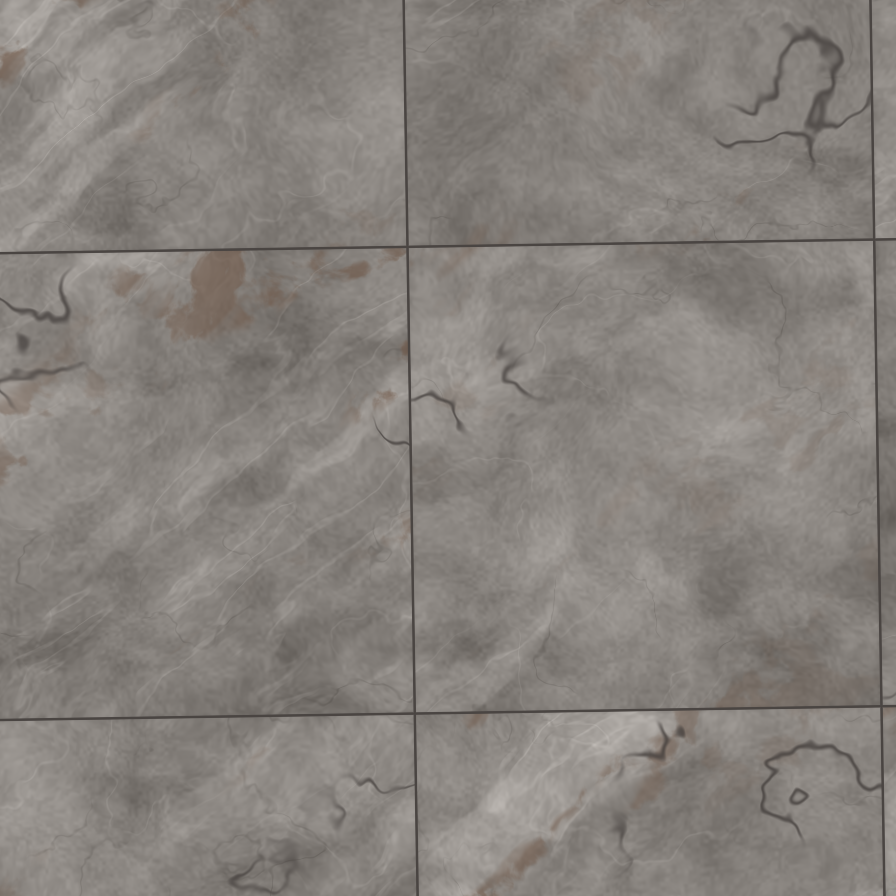
Write a Shadertoy shader that draws this texture.

```glsl
// Grey marble floor tiles, slightly rotated, separated by thin dark grout.
// Each tile samples its own patch of layered noise: soft clouds, diagonal
// pale streaks, fine veins, broken rust seams and a few dark cracks.

float hash(vec2 p) {
    vec3 h = fract(p.xyx * vec3(0.1031, 0.1030, 0.0973));
    h += dot(h, h.yzx + 33.33);
    return fract((h.x + h.y) * h.z);
}

float noise(vec2 p) {
    vec2 i = floor(p), f = fract(p);
    f = f * f * (3.0 - 2.0 * f);
    return mix(mix(hash(i), hash(i + vec2(1, 0)), f.x),
               mix(hash(i + vec2(0, 1)), hash(i + vec2(1, 1)), f.x), f.y);
}

// Layered noise, centred on 0.5
float fbm(vec2 p) {
    float sum = 0.0, amp = 0.516;
    for (int i = 0; i < 5; i++) {
        sum += amp * noise(p);
        p = mat2(1.6, 1.2, -1.2, 1.6) * p + 7.3;
        amp *= 0.5;
    }
    return sum;
}

// Thin irregular line along the middle level of the noise
float vein(vec2 p, float width) {
    return 1.0 - smoothstep(0.0, width, abs(fbm(p) - 0.5));
}

vec3 marble(vec2 p) {
    p += 0.14 * (vec2(fbm(p * 3.0), fbm(p * 3.0 + 19.0)) - 0.5);
    // Streak axes: x runs along the diagonal, y across it
    vec2 d = vec2(dot(p, vec2(0.77, 0.64)), dot(p, vec2(-0.64, 0.77)));
    float streaky = smoothstep(0.40, 0.62, fbm(d * vec2(0.9, 1.8) + 11.0));

    // Clouds and fine mottling
    float tone = 0.525 + 0.20 * (fbm(p * 3.5) - 0.5);
    tone += 0.11 * (fbm(p * 17.0 + 5.0) - 0.5);
    tone += 0.05 * (noise(p * 110.0) - 0.5);

    // Pale diagonal bands and hairlines
    float band = fbm(d * vec2(1.6, 9.0) + 31.0);
    tone += streaky * (0.14 * (band - 0.5) + 0.055 * smoothstep(0.54, 0.66, band));
    tone += 0.045 * streaky * vein(d * vec2(1.5, 7.0) + 53.0, 0.022);
    tone += 0.035 * vein(p * 3.0 + 83.0, 0.012) * smoothstep(0.42, 0.60, fbm(p * 4.0 + 3.0));

    // Faint grey smudges and hairline cracks
    tone -= 0.05 * smoothstep(0.58, 0.74, fbm(p * vec2(3.0, 8.0) + 61.0));
    tone -= 0.045 * vein(p * 4.0 + 97.0, 0.012) * smoothstep(0.46, 0.62, fbm(p * 5.0 + 47.0));
    vec3 color = tone + vec3(0.019, 0.0, -0.019);

    // Broken rust seams following the streaks
    float rust = smoothstep(0.58, 0.70, fbm(d * vec2(1.4, 7.0) + 40.0));
    rust *= smoothstep(0.47, 0.64, fbm(p * 16.0 + 9.0)) * (0.25 + 0.75 * streaky);
    color = mix(color, vec3(0.44, 0.35, 0.29), 0.65 * rust);

    // Sparse dark cracks
    float crack = vein(p * 2.6 + 70.0, 0.016) * smoothstep(0.58, 0.70, fbm(p * 2.4 + 25.0));
    return mix(color, vec3(0.27, 0.25, 0.24), 0.75 * crack);
}

void mainImage(out vec4 fragColor, in vec2 fragCoord) {
    vec2 uv = fragCoord / iResolution.y;
    float pixel = 1.0 / iResolution.y;

    // Slightly turned square grid
    float tileSize = 0.521;
    vec2 grid = (uv + 0.0156 * vec2(uv.y, -uv.x) - vec2(0.4661, 0.7174)) / tileSize;
    vec2 id = floor(grid), local = fract(grid);

    // Every tile is cut from a different part of the stone
    vec2 cut = 40.0 * vec2(hash(id + 17.0), hash(id + 71.0));
    vec3 color = marble(local + cut);
    color += 0.014 * (hash(id + 29.0) - 0.5);

    // Grout with a soft shaded edge
    vec2 toEdge = (0.5 - abs(local - 0.5)) * tileSize;
    float edge = min(toEdge.x, toEdge.y);
    color *= 1.0 - 0.07 * exp(-edge / 0.003);
    float grout = 1.0 - smoothstep(0.0014 - 0.6 * pixel, 0.0014 + 0.6 * pixel, edge);
    color = mix(color, vec3(0.29, 0.27, 0.26), grout);

    fragColor = vec4(color, 1.0);
}
```
